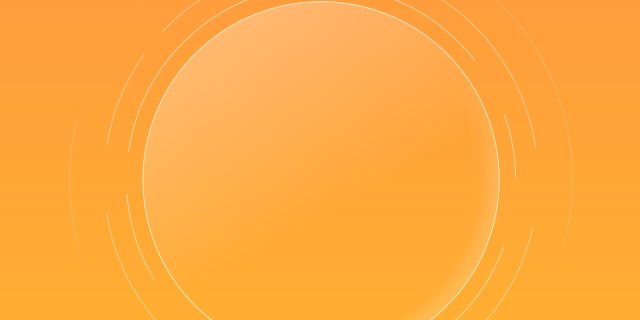
This background is drawn by a WebGL 2 fragment shader. Its source:

```glsl
#version 300 es
precision highp float;
// A warm orange backdrop with a large glassy disc and broken orbit lines.
// The disc blends a slanted sheen with a soft inner rim glow; the orbits are
// thin arcs, each given by radius, start angle, end angle and opacity.

uniform vec2 u_resolution;
out vec4 fragColor;

const float TAU = 6.2831853;
const vec3 TOP_ORANGE = vec3(1.0, 0.616, 0.238);
const vec3 LOW_AMBER = vec3(1.0, 0.682, 0.198);
const vec3 LINE_CREAM = vec3(1.0, 0.96, 0.87);
const vec2 DISC_OFFSET = vec2(0.0033, -0.0618);
const float DISC_RADIUS = 0.5565;
const float LINE_WIDTH = 0.0027;
const float FAINT_ORBIT = 0.786;

// Orbit arcs: radius, start and end in degrees, opacity
const vec4 ARCS[9] = vec4[9](
    vec4(0.608, 37.7, 171.6, 0.70),
    vec4(0.608, 184.2, 211.0, 0.70),
    vec4(0.608, 300.0, 339.9, 0.70),
    vec4(0.608, 0.2, 19.5, 0.70),
    vec4(0.678, 8.4, 136.9, 0.55),
    vec4(0.678, 144.4, 170.7, 0.55),
    vec4(0.678, 188.8, 347.4, 0.55),
    vec4(FAINT_ORBIT, -21.6, 141.2, 0.25),
    vec4(FAINT_ORBIT, 158.7, 204.6, 0.25));

// Share of a pixel covered by a line, also when thinner than the pixel
float lineCoverage(float dist, float width, float pixel) {
    float inner = max(dist - 0.5 * width, -0.5 * pixel);
    float outer = min(dist + 0.5 * width, 0.5 * pixel);
    return max(outer - inner, 0.0) / pixel;
}

float ring(vec2 p, float radius, float width, float pixel) {
    return lineCoverage(length(p) - radius, width, pixel);
}

// Ring limited to an angular span, fading over a length at both ends
float arc(vec2 p, float radius, vec2 span, float fade, float width, float pixel) {
    float middle = 0.5 * (span.x + span.y);
    float turn = mod(atan(p.y, p.x) - middle + 0.5 * TAU, TAU) - 0.5 * TAU;
    float toEnd = (0.5 * (span.y - span.x) - abs(turn)) * radius;
    float ends = smoothstep(-0.5 * pixel, max(fade, 0.5 * pixel), toEnd);
    return ring(p, radius, width, pixel) * ends;
}

// White veil, brightest at the upper left and clear at the lower right
float sheen(vec2 p) {
    return clamp(0.044 + dot(p, vec2(-0.21, 0.36)), 0.0, 0.36);
}

// Soft light along the inside of the lower right rim
float rimGlow(vec2 p, float radius) {
    float dist = length(p);
    float facing = dot(p / max(dist, 0.001), vec2(0.82, -0.57));
    float edge = smoothstep(radius - 0.075, radius, dist);
    return 0.16 * edge * smoothstep(0.2, 0.95, facing);
}

void main() {
    float pixel = 1.0 / u_resolution.y;
    vec2 p = (gl_FragCoord.xy - 0.5 * u_resolution) * pixel - DISC_OFFSET;

    // Backdrop
    vec3 color = mix(LOW_AMBER, TOP_ORANGE, gl_FragCoord.y * pixel);

    // Glass disc
    float disc = clamp(0.5 + (DISC_RADIUS - length(p)) / pixel, 0.0, 1.0);
    float veil = sheen(p) + rimGlow(p, DISC_RADIUS);
    color = mix(color, vec3(1.0), veil * disc);

    // Rim and orbit lines
    float lines = 0.9 * ring(p, DISC_RADIUS, LINE_WIDTH, pixel);
    for (int i = 0; i < 9; i++) {
        vec4 a = ARCS[i];
        float fade = a.x < FAINT_ORBIT ? 0.0 : 0.2;
        float stroke = arc(p, a.x, radians(a.yz), fade, LINE_WIDTH, pixel);
        lines = max(lines, a.w * stroke);
    }
    color = mix(color, LINE_CREAM, lines);

    fragColor = vec4(color, 1.0);
}
```
